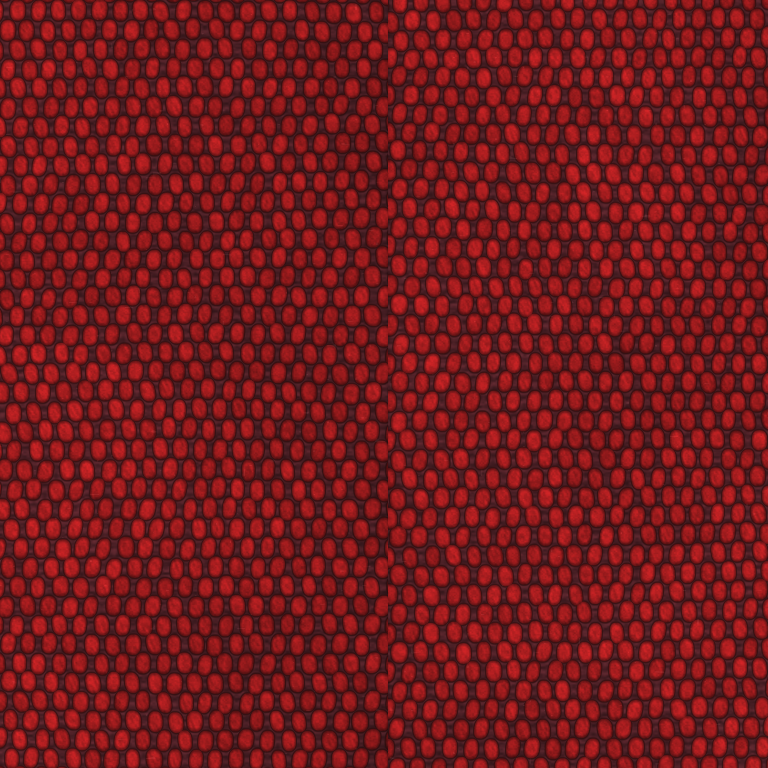
Write a Shadertoy shader that draws this texture.

```glsl
// Plain woven wool: staggered rows of plump red yarn floats over a dark plum weft.
// Each pixel finds its nearest jittered oval float, then shades it with fibres.
// A vertical seam shifts the weave by part of a row.

const vec2  REPEATS     = vec2(37.0, 40.0);   // floats across, rows down
const vec2  FLOAT_HALF  = vec2(0.355, 0.54);  // half size of a float, in cells
const float ROUNDNESS   = 2.5;                // superellipse power
const float JITTER      = 0.13;               // random shift of each float
const float SIZE_SPREAD = 0.16;
const float TONE_SPREAD = 0.17;
const float SEAM_X      = 0.505;
const vec2  SEAM_SHIFT  = vec2(0.30, 0.45);   // weave offset right of the seam
const float WARP        = 0.45;               // slow drift of the rows, in cells
const float FIBRE       = 0.24;
const vec3  RED         = vec3(0.645, 0.112, 0.118);
const vec3  RED_EDGE    = vec3(0.37, 0.075, 0.080);
const vec3  PLUM        = vec3(0.320, 0.135, 0.160);
const vec3  SHADOW      = vec3(0.190, 0.060, 0.065);

float hash(vec2 p) {
    vec3 q = fract(vec3(p.xyx) * 0.1031);
    q += dot(q, q.yzx + 33.33);
    return fract((q.x + q.y) * q.z);
}

float noise(vec2 p) {
    vec2 i = floor(p), f = fract(p);
    f = f * f * (3.0 - 2.0 * f);
    return mix(mix(hash(i), hash(i + vec2(1, 0)), f.x),
               mix(hash(i + vec2(0, 1)), hash(i + vec2(1, 1)), f.x), f.y);
}

// Returns the oval metric (1 on the outline), the local offset and a random tone.
vec4 nearestFloat(vec2 p) {
    vec4 best = vec4(9.0, 0.0, 0.0, 0.0);
    for (int j = -1; j <= 1; j++) {
        float row = floor(p.y) + float(j);
        float stagger = 0.5 * mod(row, 2.0);
        for (int i = -1; i <= 1; i++) {
            vec2 id = vec2(floor(p.x - stagger) + float(i), row);
            vec2 shift = vec2(hash(id + 11.0), hash(id + 47.0)) - 0.5;
            vec2 d = p - id - vec2(0.5 + stagger, 0.5) - JITTER * shift;
            d.x += 0.24 * (hash(id + 71.0) - 0.5) * d.y;
            float size = 1.0 + SIZE_SPREAD * (hash(id + 93.0) - 0.5);
            vec2 e = pow(abs(d) / (FLOAT_HALF * vec2(size, 1.0)), vec2(ROUNDNESS));
            float q = pow(e.x + e.y, 1.0 / ROUNDNESS);
            if (q < best.x) best = vec4(q, d, hash(id + 29.0));
        }
    }
    return best;
}

void mainImage(out vec4 fragColor, in vec2 fragCoord) {
    vec2 uv = fragCoord / iResolution.xy;
    float pixel = REPEATS.y / iResolution.y;
    float side = step(SEAM_X, uv.x);

    // Weave coordinates with slow drift, offset past the seam
    vec2 p = uv * REPEATS + 100.0;
    p += WARP * (vec2(noise(uv * 5.0 + 3.0), noise(uv * 4.0 + 19.0)) - 0.5);
    p += side * SEAM_SHIFT;

    vec4 yarn = nearestFloat(p);
    float q = yarn.x;
    vec2 local = yarn.yz;

    // Plum weft: two thin strands per row, darkened beside the floats
    float strands = 0.5 + 0.5 * cos(12.566 * p.y + 2.0 * noise(p * 2.0));
    vec3 weft = PLUM * (0.78 + 0.28 * strands + 0.30 * (noise(p * vec2(6.0, 9.0)) - 0.5));
    weft = mix(SHADOW, weft, smoothstep(1.0, 1.24, q));

    // Red float: rounded shading, slanted fibres and a tone of its own
    float fibre = noise(vec2(p.x * 8.0 + p.y * 3.0, p.y * 4.0)) - 0.5;
    fibre += 0.6 * (noise(p * 13.0) - 0.5);
    vec3 wool = mix(RED, RED_EDGE, smoothstep(0.58, 1.02, q));
    wool *= 1.0 + 0.10 * local.y + TONE_SPREAD * (yarn.w - 0.5) + FIBRE * fibre;

    float blur = max(0.06, 1.5 * pixel);
    vec3 color = mix(wool, weft, smoothstep(1.0 - blur, 1.0 + blur, q));

    // Broad unevenness, darker toward the seam on its left side
    color *= 0.96 + 0.10 * noise(uv * 6.0 + 40.0);
    color *= 1.0 - 0.07 * (1.0 - side) * smoothstep(0.1, SEAM_X, uv.x);
    color *= 1.0 - 0.16 * exp(-abs(uv.x - SEAM_X) * 350.0);

    // Sparse pale lint
    float lint = smoothstep(0.95, 0.99, noise(uv * vec2(110.0, 160.0) + 7.0));
    color += 0.06 * lint * vec3(1.0, 0.75, 0.75);

    fragColor = vec4(color, 1.0);
}
```
